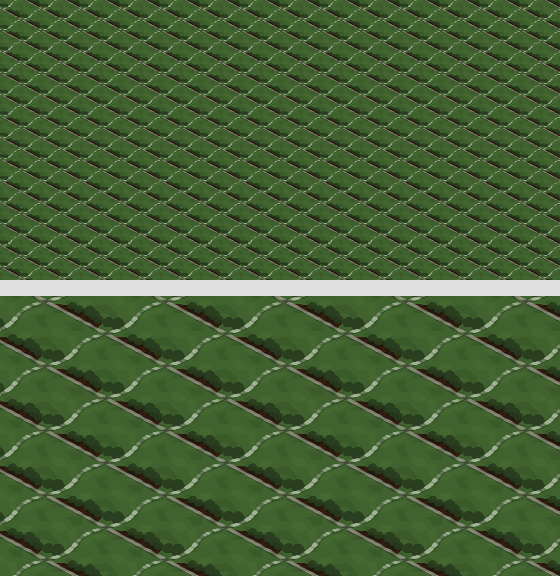
Top: the whole. Bottom: its middle third, enlarged.
Write a WebGL 1 fragment shader that draws this pattern.

```glsl
precision highp float;
uniform vec2 u_resolution;

vec2 hashGradient(vec2 cell) {
  vec2 h = vec2(dot(cell, vec2(127.1, 311.7)), dot(cell, vec2(269.5, 183.3)));
  return fract(sin(h) * 4375.85) * 2.0 - 1.0;
}

float gradientNoise(vec2 p) {
  vec2 i = floor(p), f = fract(p);
  vec2 w = f * f * f * (f * (f * 6.0 - 15.0) + 10.0);
  vec2 e = vec2(1.0, 0.0);
  float low = mix(dot(hashGradient(i), f), dot(hashGradient(i + e), f - e), w.x);
  float high = mix(dot(hashGradient(i + e.yx), f - e.yx),
                   dot(hashGradient(i + 1.0), f - 1.0), w.x);
  return mix(low, high, w.y);
}

// Coverage of the region where the signed distance is negative
float cover(float dist, float soft) {
  return 1.0 - smoothstep(-soft, soft, dist);
}

// Diamond axes to screen proportions, about two wide and one high
vec2 toScreen(vec2 diamond) {
  return vec2(diamond.x - diamond.y, 0.54 * (diamond.x + diamond.y));
}

void main() {
  vec2 grid = gl_FragCoord.xy / u_resolution * vec2(14.0, 13.0) - vec2(0.55, 0.085);
  float soft = 0.5 * length(vec2(14.0, 13.0) / u_resolution);

  // Diamond lattice: x crosses the falling edges, y the wavy rising ones
  vec2 lattice = vec2(grid.x + grid.y, grid.y - grid.x);
  lattice.y += 0.06 * sin(6.2832 * lattice.x);
  vec2 tile = fract(lattice);
  vec2 edge = min(tile, 1.0 - tile);

  // Mottled grass
  float mottle = gradientNoise(tile * vec2(4.0, 5.0) + 3.0);
  vec3 color = vec3(0.25, 0.385, 0.18);
  color = mix(color, vec3(0.28, 0.42, 0.2), 0.7 * smoothstep(0.12, 0.2, mottle));
  color = mix(color, vec3(0.22, 0.34, 0.16), 0.7 * smoothstep(0.15, 0.23, -mottle));

  // Shade beneath the upper edges
  float ragged = 0.05 * gradientNoise(tile * 9.0);
  float shade = cover(1.0 - max(tile.x, tile.y) - 0.045 - ragged, soft);
  color = mix(color, vec3(0.17, 0.25, 0.13), 0.65 * shade);

  // Bare soil along the lower left edge
  float soilHeight = 0.17 * smoothstep(0.08, 0.35, tile.y) * (1.0 - smoothstep(0.72, 0.95, tile.y));
  soilHeight += 0.09 * gradientNoise(vec2(tile.y * 9.0, 4.5));
  vec3 soil = mix(vec3(0.13, 0.09, 0.05), vec3(0.21, 0.11, 0.06),
                  smoothstep(-0.1, 0.25, gradientNoise(tile * 11.0)));
  color = mix(color, soil, cover(tile.x - soilHeight, soft * 0.7));

  // Dark bushes growing over the soil
  float bushes = 1.0;
  for (int i = 0; i < 7; i++) {
    float n = float(i);
    float size = fract(sin(n * 12.99 + 1.7) * 437.58);
    vec2 center = vec2(0.15 + 0.11 * size, 0.1 + 0.11 * n);
    bushes = min(bushes, length(toScreen(tile - center)) - 0.07 - 0.05 * size);
  }
  color = mix(color, vec3(0.15, 0.23, 0.115), 0.9 * cover(bushes, soft * 0.7));

  // Stony falling edge, worn unevenly
  float wear = gradientNoise(vec2(tile.y * 8.0, 2.3));
  float stone = cover(edge.x - 0.026 - 0.02 * wear, soft * 0.8);
  color = mix(color, vec3(0.57, 0.58, 0.51), stone * (0.78 + 0.5 * wear));

  // Pale crest on the rising edge, broken into fine flecks
  float flecks = gradientNoise(vec2(tile.x * 19.0, 7.4));
  float crest = cover(edge.y - 0.027 - 0.025 * flecks, soft * 0.8);
  vec3 crestColor = mix(vec3(0.36, 0.45, 0.3), vec3(0.68, 0.74, 0.63),
                        smoothstep(-0.25, 0.2, flecks));
  color = mix(color, crestColor, crest * 0.9);

  // Dark joints at the diamond corners
  float joint = length(toScreen(edge)) - 0.035;
  color = mix(color, vec3(0.16, 0.2, 0.12), 0.6 * cover(joint, soft));

  gl_FragColor = vec4(color, 1.0);
}
```
